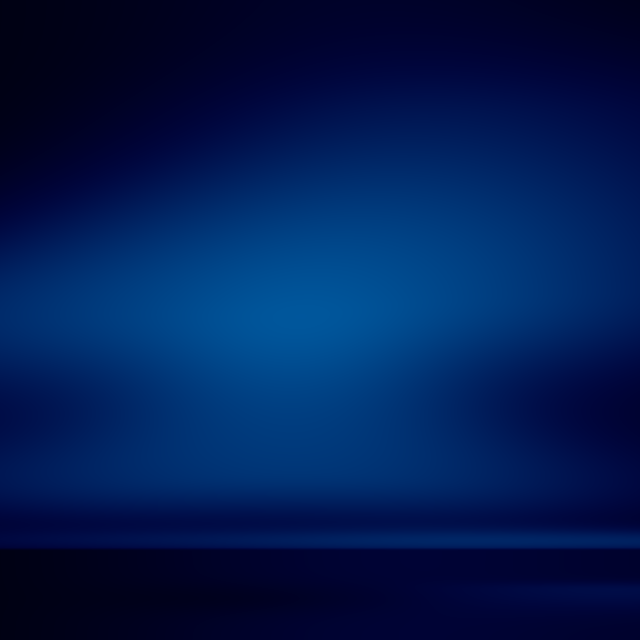
This background is drawn by a WebGL 1 fragment shader. Its source:

```glsl
precision highp float;
// A deep blue studio backdrop: a wide soft glow above a dim floor with thin streaks.
// Bell-shaped lights are summed into one brightness value (the blue channel),
// and green follows blue along a soft ramp so that bright areas lean to azure.

uniform vec2 u_resolution;

// Ambient light
const float AMBIENT_MIN = 0.062;
const float AMBIENT_GAIN = 0.095;
const float AMBIENT_X = 0.58;
const float AMBIENT_WIDTH = 0.42;

// Main glow on the wall
const float MAIN_GAIN = 0.425;
const float MAIN_X = 0.41;
const float MAIN_WIDTH = 0.88;
const float MAIN_BELOW = 0.16;

// Lower glow, just over the floor
const float LOW_GAIN = 0.29;
const float LOW_X = 0.38;
const float LOW_WIDTH = 0.75;
const float LOW_BELOW = 0.083;
const float LOW_ABOVE = 0.09;

// Floor and its streaks
const float HORIZON = 0.142;
const float HORIZON_BLUR = 0.003;
const float RIM_Y = 0.153;
const float RIM_ABOVE = 0.021;
const float RIM_BELOW = 0.018;
const float FLOOR_LIFT = 0.08;
const float STREAK_Y = 0.079;
const float STREAK_GAIN = 0.10;
const vec2 SHADE_POS = vec2(0.40, 0.065);
const vec2 SHADE_SIZE = vec2(0.22, 0.025);
const float SHADE_GAIN = 0.045;

// Colour ramp
const float GREEN_START = 0.235;
const float GREEN_SLOPE = 0.9;
const float GREEN_SOFTNESS = 0.002;

float bell(float offset, float width) {
  float t = offset / width;
  return exp(-t * t);
}

// Bell with its own width on either side of the centre
float skewBell(float offset, float below, float above) {
  return bell(offset, offset < 0.0 ? below : above);
}

float ambient(float x) {
  return AMBIENT_MIN + AMBIENT_GAIN * bell(x - AMBIENT_X, AMBIENT_WIDTH);
}

// The glow spreads higher towards the right and fades at the top edge
float mainGlow(vec2 p) {
  float centre = 0.505 + 0.045 * p.x;
  float above = 0.175 + p.x * (0.25 - 0.065 * p.x);
  float topFade = 1.0 - smoothstep(0.82, 1.08, p.y);
  return MAIN_GAIN * topFade * bell(p.x - MAIN_X, MAIN_WIDTH)
       * skewBell(p.y - centre, MAIN_BELOW, above);
}

// The glow rises in the middle to join the main one
float lowGlow(vec2 p) {
  float rise = bell(p.x - 0.47, 0.30);
  float centre = 0.243 + 0.022 * rise;
  return LOW_GAIN * bell(p.x - LOW_X, LOW_WIDTH)
       * skewBell(p.y - centre, LOW_BELOW, LOW_ABOVE + 0.085 * rise);
}

float rimLight(vec2 p) {
  return (0.10 + 0.13 * p.x) * skewBell(p.y - RIM_Y, RIM_BELOW, RIM_ABOVE);
}

float floorLight(vec2 p) {
  float streak = STREAK_GAIN * smoothstep(0.55, 1.0, p.x)
               * skewBell(p.y - STREAK_Y, 0.035, 0.012);
  float shade = SHADE_GAIN * bell(p.x - SHADE_POS.x, SHADE_SIZE.x)
              * bell(p.y - SHADE_POS.y, SHADE_SIZE.y);
  return FLOOR_LIFT * p.x + streak - shade;
}

vec3 blueRamp(float blue) {
  float g = GREEN_SLOPE * (blue - GREEN_START);
  return vec3(0.0, 0.5 * (g + sqrt(g * g + GREEN_SOFTNESS)), blue);
}

void main() {
  vec2 p = gl_FragCoord.xy / u_resolution;
  float wall = mainGlow(p) + lowGlow(p) + rimLight(p);
  float wallMask = smoothstep(HORIZON - HORIZON_BLUR, HORIZON + HORIZON_BLUR, p.y);
  float blue = ambient(p.x) + mix(floorLight(p), wall, wallMask);
  gl_FragColor = vec4(blueRamp(blue), 1.0);
}
```
